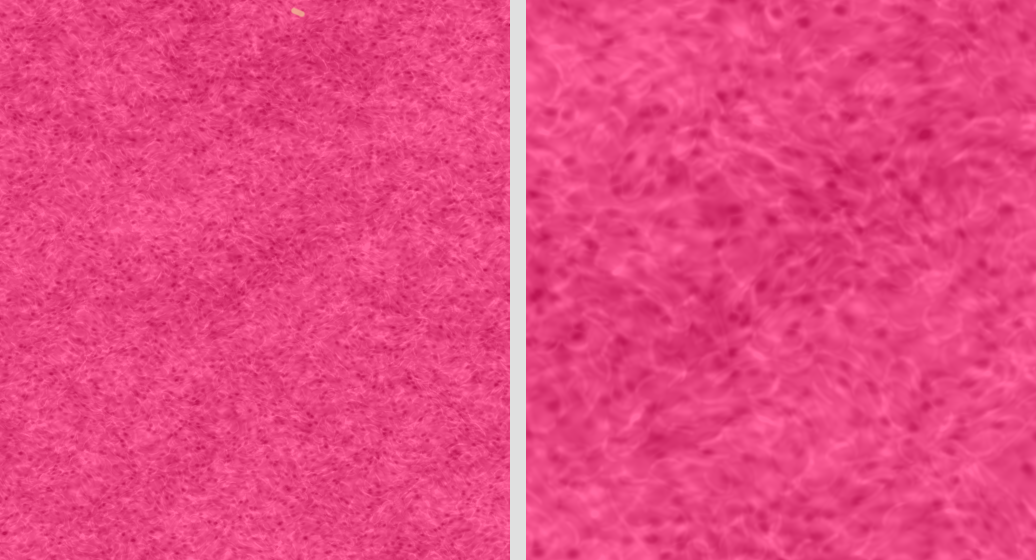
Left, the full canvas; right, a detail of the centre.
Reproduce this texture procedurally as a Shadertoy shader.

```glsl
vec3 hash3(vec2 cell, float seed) {
    vec3 p = fract(vec3(cell.xyx + seed * 7.31) * vec3(0.1031, 0.1030, 0.0973));
    p += dot(p, p.yxz + 33.33);
    return fract((p.xxy + p.yxx) * p.zyx);
}

// Soft light and dark blobs, one per cell
float tufts(vec2 p, float seed) {
    vec2 cell = floor(p);
    float sum = 0.0;
    for (int y = -1; y <= 1; y++)
    for (int x = -1; x <= 1; x++) {
        vec2 id = cell + vec2(x, y);
        vec3 rnd = hash3(id, seed);
        vec2 d = p - id - rnd.xy;
        sum += (rnd.z * 2.0 - 1.0) * exp(-4.0 * dot(d, d));
    }
    return sum;
}

// Short bent strands, mostly lying sideways
float fibres(vec2 p, float seed, float width) {
    vec2 cell = floor(p);
    float sum = 0.0;
    for (int y = -1; y <= 1; y++)
    for (int x = -1; x <= 1; x++) {
        vec2 id = cell + vec2(x, y);
        vec3 place = hash3(id, seed);
        vec3 form = hash3(id, seed + 41.0);
        float angle = (form.x - 0.5) * 2.5 - 0.1;
        float c = cos(angle), s = sin(angle);
        vec2 q = mat2(c, -s, s, c) * (p - id - place.xy);
        q.y += (form.y - 0.5) * 1.4 * q.x * q.x;
        q.x -= clamp(q.x, -0.55, 0.55);
        sum += (form.z * 1.5 - 0.5) * smoothstep(width, 0.0, length(q));
    }
    return sum;
}

// Small dark gaps between the strands
float pits(vec2 p) {
    vec2 cell = floor(p);
    float deepest = 0.0;
    for (int y = -1; y <= 1; y++)
    for (int x = -1; x <= 1; x++) {
        vec2 id = cell + vec2(x, y);
        vec3 rnd = hash3(id, 83.0);
        float gap = smoothstep(0.55, 0.05, length(p - id - rnd.xy));
        deepest = max(deepest, gap * smoothstep(0.45, 1.0, rnd.z));
    }
    return deepest;
}

float segment(vec2 p, vec2 a, vec2 b) {
    vec2 ab = b - a;
    return length(p - a - ab * clamp(dot(p - a, ab) / dot(ab, ab), 0.0, 1.0));
}

void mainImage(out vec4 fragColor, in vec2 fragCoord) {
    vec2 uv = fragCoord / iResolution.y;
    vec2 warped = uv + 0.004 * sin(uv.yx * vec2(47.0, 39.0) + 2.0 * sin(uv * 23.0));

    // Broad shading and the diagonal crease
    float tone = 0.65 * tufts(warped * vec2(4.0, 6.0), 1.0)
               + 0.6 * tufts(warped * vec2(12.0, 20.0), 2.0);
    float crease = segment(warped, vec2(0.30, 0.39), vec2(0.70, 0.68));
    tone -= 0.65 * exp(-crease * crease * 450.0);
    vec2 hollow = (warped - vec2(0.31, 0.17)) * vec2(1.0, 1.7);
    tone -= 0.5 * exp(-dot(hollow, hollow) * 180.0);

    // Matted nap
    tone += 0.9 * tufts(warped * vec2(38.0, 62.0), 3.0);
    tone += 1.5 * tufts(warped * vec2(105.0, 150.0), 4.0);
    for (int i = 0; i < 4; i++) {
        float layer = float(i);
        tone += fibres(warped * (62.0 + 9.0 * layer) + layer * 3.7, 10.0 + layer, 0.23);
    }
    tone += 0.8 * max(fibres(warped * 24.0, 20.0, 0.07) - 0.3, 0.0);
    tone -= 2.3 * pits(warped * vec2(88.0, 112.0));

    // Pink dye
    vec3 pink = vec3(0.91, 0.27, 0.503);
    vec3 color = pink + clamp(tone - 0.05, -3.6, 2.6) * vec3(0.045, 0.051, 0.048);

    // Pale speck of lint
    float lint = segment(uv, vec2(0.525, 0.981), vec2(0.539, 0.975));
    color = mix(color, vec3(0.95, 0.68, 0.58), 0.85 * smoothstep(0.007, 0.003, lint));

    fragColor = vec4(clamp(color, 0.0, 1.0), 1.0);
}
```
